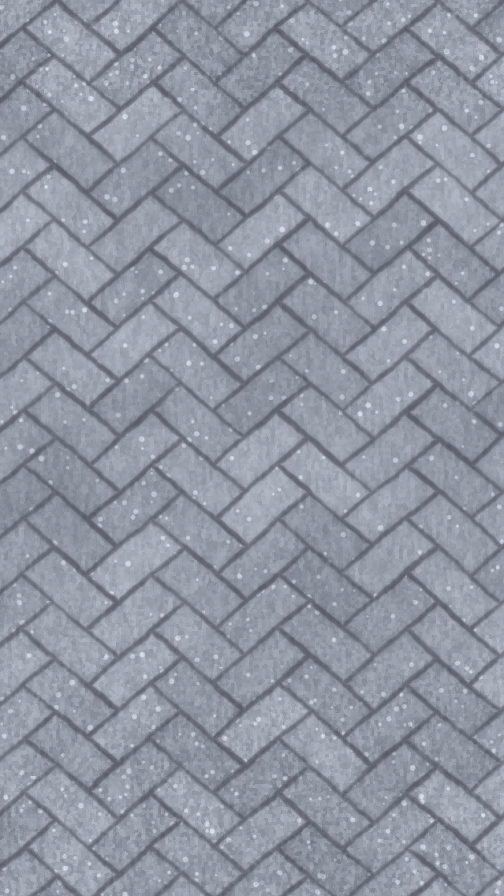
A Shadertoy shader for this texture:

```glsl
// Grey herringbone paving with soft dark joints, weathered grain and pale flecks.

float hash(vec2 p) {
    vec3 h = fract(p.xyx * vec3(0.1031, 0.1030, 0.0973));
    h += dot(h, h.yzx + 33.33);
    return fract((h.x + h.y) * h.z);
}

// Cellular noise: x = distance to the nearest point, y = random value of its cell
vec2 cellular(vec2 p) {
    vec2 cell = floor(p), nearest = vec2(9.0, 0.0);
    for (int y = -1; y <= 1; y++)
    for (int x = -1; x <= 1; x++) {
        vec2 c = cell + vec2(x, y);
        vec2 point = c + 0.15 + 0.7 * vec2(hash(c + 17.0), hash(c + 71.0));
        float d = distance(p, point);
        if (d < nearest.x) nearest = vec2(d, hash(c + 137.0));
    }
    return nearest;
}

// Layered sines for slow, uneven variation, roughly -1 to 1
float waves(vec2 p) {
    return 0.5 * sin(p.x + 1.7 * sin(p.y * 0.8))
         + 0.3 * sin(p.y * 1.9 - p.x * 1.3 + 2.0)
         + 0.2 * sin(p.x * 3.7 + p.y * 2.9 + 4.0);
}

// Herringbone of 2 x 1 bricks: xy = brick id, z = distance to its edge
vec3 herringbone(vec2 q) {
    vec2 start = floor(q);
    float k = mod(start.x - start.y, 4.0);
    if (k == 1.0) start.x -= 1.0;
    if (k == 2.0) start.y -= 1.0;
    vec2 size = k < 2.0 ? vec2(2.0, 1.0) : vec2(1.0, 2.0);
    vec2 inset = 0.5 * size - abs(q - start - 0.5 * size);
    return vec3(start, min(inset.x, inset.y));
}

void mainImage(out vec4 fragColor, in vec2 fragCoord) {
    vec2 uv = fragCoord / iResolution.xy;
    vec2 p = vec2(uv.x, uv.y * 1.7778);

    // Zigzag repeats across and up, turned into brick axes and slightly uneven
    vec2 tile = uv * vec2(3.95, 16.4) + vec2(-0.68, 0.11);
    vec2 q = vec2(tile.y - 2.0 * tile.x, tile.y + 2.0 * tile.x);
    q += 0.06 * vec2(waves(p * 9.0), waves(p.yx * 8.0 + 5.0));
    q += 0.018 * vec2(waves(p * 75.0), waves(p.yx * 83.0));
    vec3 brick = herringbone(q);

    // Brick face: tone per brick, broad stains, vertical streaks and fine grain
    float coarse = smoothstep(0.45, 0.05, uv.y) + smoothstep(0.86, 0.9, uv.y);
    float shade = 0.085 * (hash(brick.xy + 50.0) - 0.5);
    shade += 0.022 * waves(p * 7.0) + 0.016 * waves(p * 38.0);
    shade += 0.06 * (cellular(p * vec2(125.0, 45.0)).y - 0.5);
    shade += (0.05 + 0.05 * coarse) * (cellular(p * 135.0).y - 0.5);
    vec3 color = vec3(0.597, 0.617, 0.668) + shade;

    // Pale mineral flecks
    vec2 fleck = cellular(p * 58.0 + 9.0);
    float fleckSize = 0.12 + 0.2 * fract(fleck.y * 91.0);
    color += 0.17 * step(0.9 - 0.05 * coarse, fleck.y)
           * smoothstep(fleckSize + 0.12, fleckSize - 0.1, fleck.x);

    // Joints vary in width and depth, with a soft worn rim
    float pixel = 9.0 / iResolution.x;
    float wear = waves(p * 21.0 + 3.0);
    float jointHalf = 0.055 + 0.016 * wear;
    float blur = max(0.04, pixel);
    float joint = 1.0 - smoothstep(jointHalf - blur, jointHalf + blur, brick.z);
    float rim = 1.0 - smoothstep(0.03, 0.2, brick.z);
    vec3 jointColor = vec3(0.375, 0.385, 0.435) + 0.4 * shade;
    color -= 0.035 * rim;
    color = mix(color, jointColor, joint * (0.82 + 0.18 * wear));

    fragColor = vec4(clamp(color, 0.0, 1.0), 1.0);
}
```
